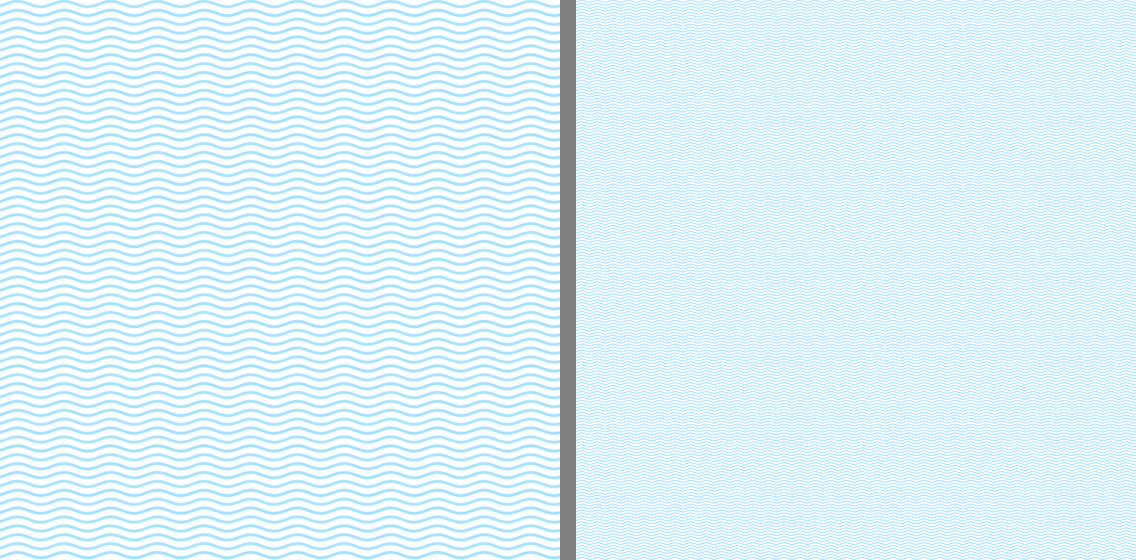
Left: one tile. Right: repeated 3 by 3.
Give the GLSL for this pattern, as a WebGL 1 fragment shader.

```glsl
precision highp float;

uniform vec2 u_resolution;

const float TAU = 6.2831853;
const float ROWS = 63.0;
const float WAVES = 12.0;

void main() {
    vec2 uv = gl_FragCoord.xy / u_resolution;

    // Sine wave shared by all rows, and its slope
    float angle = TAU * (uv.x * WAVES - 0.375);
    float wave = 0.0048 * cos(angle);
    float slope = -0.0048 * TAU * WAVES * sin(angle);

    // Nearest row, counted from the top, and distance to its centre line
    float rowPosition = (1.0 - uv.y + wave) * ROWS - 0.45;
    float row = floor(rowPosition + 0.5);
    float dist = abs(rowPosition - row) / ROWS / sqrt(1.0 + slope * slope);

    // Soft stroke edge, never thinner than the pixel grid allows
    float softness = max(0.0016, 0.7 / u_resolution.y);
    float stroke = 1.0 - smoothstep(0.0026 - softness, 0.0026 + softness, dist);

    // Faint change of strength that repeats every seven rows
    float strength = 0.96 - 0.05 * cos(TAU * 3.0 * row / 7.0);

    vec3 paper = vec3(0.995, 1.0, 1.0);
    vec3 skyBlue = vec3(0.63, 0.885, 1.0);
    gl_FragColor = vec4(mix(paper, skyBlue, stroke * strength), 1.0);
}
```
